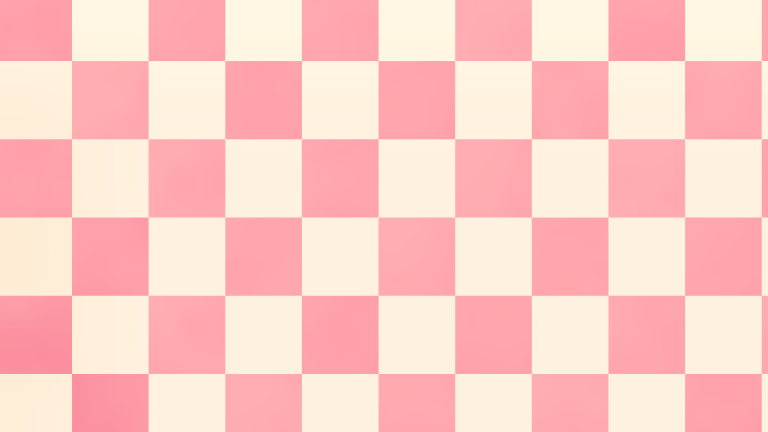
Reproduce this pattern procedurally as a Shadertoy shader.

```glsl
#define CELL vec2(0.1774, 0.1811)
#define ORIGIN vec2(0.1667, 0.1343)
#define EDGE 0.0012
#define MOTTLE 0.55
#define CREAM vec3(1.00, 0.947, 0.875)
#define CREAM_TOP vec3(1.00, 0.970, 0.890)
#define CREAM_AGED vec3(0.995, 0.920, 0.820)
#define PINK_LIGHT vec3(1.00, 0.680, 0.698)
#define PINK_MID vec3(1.00, 0.610, 0.655)
#define PINK_DEEP vec3(0.98, 0.540, 0.610)

float hash(vec2 p) {
    vec3 q = fract(p.xyx * 0.1031);
    q += dot(q, q.yzx + 33.33);
    return fract((q.x + q.y) * q.z);
}

float valueNoise(vec2 p) {
    vec2 i = floor(p), f = fract(p);
    f = f * f * (3.0 - 2.0 * f);
    return mix(mix(hash(i), hash(i + vec2(1, 0)), f.x),
               mix(hash(i + vec2(0, 1)), hash(i + vec2(1, 1)), f.x), f.y);
}

// Two octaves of soft, watery variation
float wash(vec2 p) {
    return 0.7 * valueNoise(p) + 0.3 * valueNoise(p * 2.1 + 7.3);
}

// Signed distance to the nearest grid line, sign alternating by cell
vec2 stripeDistance(vec2 grid) {
    return (abs(mod(grid + 0.5, 2.0) - 1.0) - 0.5) * CELL;
}

vec3 pinkTile(vec2 uv, vec2 grid) {
    vec2 cell = floor(grid);
    vec2 local = fract(grid);
    float seed = hash(cell + 41.0);
    float stain = wash(local * 1.7 + seed * 60.0 + 20.0) - 0.5;
    float shade = 0.05 + 0.75 * seed + MOTTLE * stain
                + 0.18 * (local.x - local.y);
    vec3 color = mix(PINK_LIGHT, PINK_MID, clamp(shade, 0.0, 1.1));

    // Deeper dye toward the lower left
    float corner = 1.0 - smoothstep(0.12, 0.50, length(uv));
    return mix(color, PINK_DEEP, corner * (0.8 + 0.4 * stain));
}

vec3 creamTile(vec2 uv, float aspect) {
    vec3 color = mix(CREAM, CREAM_TOP, smoothstep(0.65, 1.0, uv.y));
    float aged = 1.0 - smoothstep(0.0, 0.22, uv.x / aspect);
    aged *= 1.0 - smoothstep(0.65, 1.0, uv.y);
    return mix(color, CREAM_AGED, aged * (0.4 + 0.5 * wash(uv * 5.0 + 13.0)));
}

void mainImage(out vec4 fragColor, in vec2 fragCoord) {
    vec2 uv = fragCoord / iResolution.y;
    vec2 grid = (uv - ORIGIN) / CELL;

    // Antialiased checker: opposite signs make pink
    float width = max(EDGE, 0.5 / iResolution.y);
    vec2 side = clamp(stripeDistance(grid) / width, -1.0, 1.0);
    float pinkMask = 0.5 - 0.5 * side.x * side.y;

    vec3 cream = creamTile(uv, iResolution.x / iResolution.y);
    vec3 color = mix(cream, pinkTile(uv, grid), pinkMask);
    fragColor = vec4(color, 1.0);
}
```
